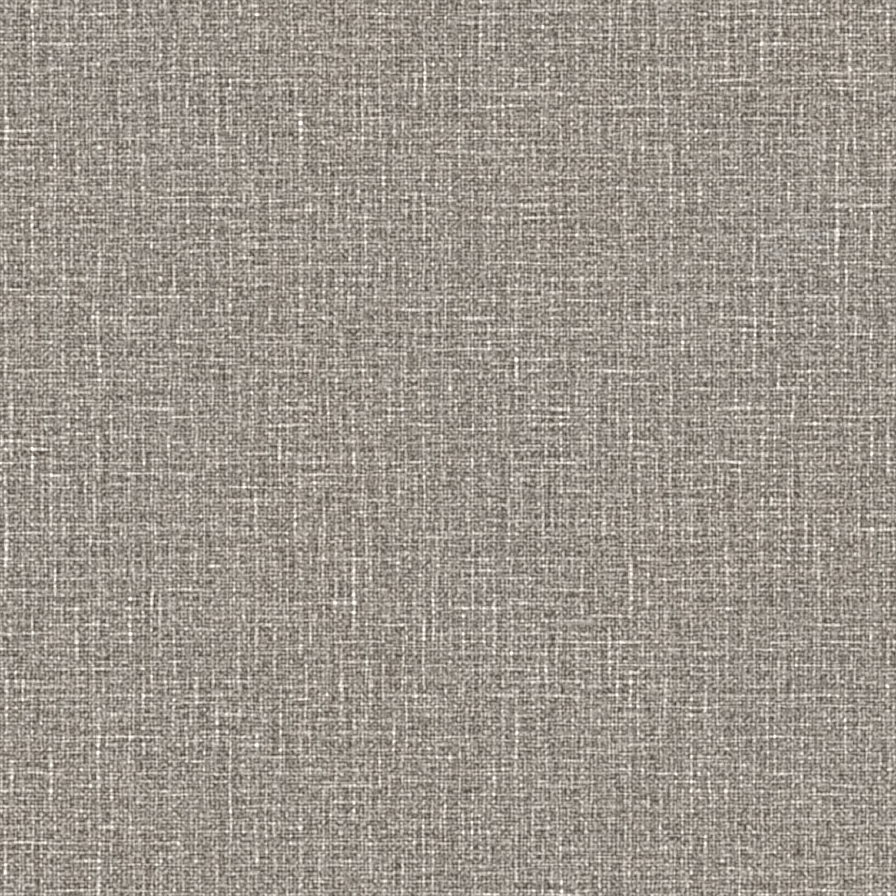
Reproduce this texture procedurally as a Shadertoy shader.

```glsl
// Grey-beige linen weave with slubbed threads, fibre grain and faint cloudy patches.

const vec2  THREADS       = vec2(204.0, 216.0); // warp and weft threads per canvas
const float BASE_TONE     = 0.588;
const vec3  WARM_OFFSET   = vec3(0.027, 0.0, -0.033);
const vec3  TINT_AXIS     = vec3(0.005, -0.001, -0.006);
const float RIDGE_AMOUNT  = 0.060; // roundness of the threads
const float WEAVE_AMOUNT  = 0.050; // over-under checker
const float STREAK_AMOUNT = 0.108; // light and dark runs along a thread
const float SLUB_AMOUNT   = 0.250; // extra light on the palest runs
const float KNOT_AMOUNT   = 0.110; // change from crossing to crossing
const float GRAIN_AMOUNT  = 0.245; // fine fibres
const float CLOUD_AMOUNT  = 0.014; // broad patches
const vec2  STREAK_RATE   = vec2(11.0, 14.0); // warp and weft runs per canvas length
const float GRAIN_RATE    = 270.0;
const float WOBBLE        = 0.35;  // thread bend, in thread widths
const int   SAMPLES       = 2;     // per axis
const float TAU           = 6.2831853;

float hash(vec2 p) {
    vec3 q = fract(vec3(p.xyx) * 0.1031);
    q += dot(q, q.yzx + 33.33);
    return fract((q.x + q.y) * q.z);
}

float cornerSlope(vec2 cell, vec2 offset) {
    float angle = TAU * hash(cell);
    return dot(vec2(cos(angle), sin(angle)), offset);
}

// Gradient noise, roughly -1 to 1
float noise(vec2 p) {
    vec2 i = floor(p), f = p - i;
    vec2 u = f * f * f * (f * (f * 6.0 - 15.0) + 10.0);
    vec2 e = vec2(1.0, 0.0);
    float low  = mix(cornerSlope(i, f), cornerSlope(i + e.xy, f - e.xy), u.x);
    float high = mix(cornerSlope(i + e.yx, f - e.yx), cornerSlope(i + e.xx, f - e.xx), u.x);
    return 1.4 * mix(low, high, u.y);
}

// Tone of one strand along its length: dye, long runs and short runs
float strand(float id, float along, float rate, float seed) {
    float start = 40.0 * hash(vec2(id, seed));
    float across = id * 7.37 + seed;
    float run = noise(vec2(across, along * rate + start));
    float shortRun = noise(vec2(across + 0.5, along * rate * 3.7 + start));
    float dye = hash(vec2(id, seed + 9.0)) - 0.5;
    return 0.85 * run + 0.5 * shortRun + 0.5 * dye;
}

// Contrast between neighbouring strands, so that broad areas stay even
float threadStreak(float id, float along, float rate, float seed) {
    float d = strand(id, along, rate, seed) - strand(id + 1.0, along, rate, seed);
    return d + SLUB_AMOUNT * (d * d - 0.2);
}

float clouds(vec2 p) {
    return 0.5 * noise(p * 5.0 + 3.0) + 0.6 * noise(p * 13.0 + 17.0) + 0.8 * noise(p * 31.0 + 41.0);
}

vec3 linen(vec2 p) {
    // Slightly bent threads of uneven width
    vec2 t = p * THREADS;
    t += WOBBLE * vec2(noise(p * vec2(50.0, 18.0)), noise(p * vec2(18.0, 50.0) + 60.0));
    t += 0.4 * vec2(noise(vec2(t.x * 0.4, 5.3)), noise(vec2(t.y * 0.4, 25.7)));
    vec2 id = floor(t);
    vec2 ridge = -cos(TAU * t);

    // Over-under crossings: positive where the warp lies on top
    float weave = sin(0.5 * TAU * t.x) * sin(0.5 * TAU * t.y);
    float warpOnTop = smoothstep(-0.5, 0.5, weave);

    // Pale threads show strongest on their crests and where they lie on top
    float warp = threadStreak(id.x, p.y, STREAK_RATE.x, 11.0);
    float weft = threadStreak(id.y, p.x, STREAK_RATE.y, 71.0);
    warp *= (0.75 + 0.4 * ridge.x) * mix(0.75, 1.25, warpOnTop);
    weft *= (0.75 + 0.4 * ridge.y) * mix(1.25, 0.75, warpOnTop);

    float tone = BASE_TONE;
    tone += RIDGE_AMOUNT * (ridge.x + ridge.y);
    tone += WEAVE_AMOUNT * weave;
    tone += STREAK_AMOUNT * (warp + weft);
    tone += KNOT_AMOUNT * (hash(id + 5.0) - 0.5);
    tone += GRAIN_AMOUNT * noise(p * GRAIN_RATE);
    tone += CLOUD_AMOUNT * clouds(p);

    float tint = 0.7 * noise(p * 4.0 + 90.0) + noise(p * 40.0 + 120.0);
    return tone + WARM_OFFSET + TINT_AXIS * tint;
}

void mainImage(out vec4 fragColor, in vec2 fragCoord) {
    // Average a small grid of samples to smooth the thread edges
    vec3 color = vec3(0.0);
    for (int j = 0; j < SAMPLES; j++) {
        for (int i = 0; i < SAMPLES; i++) {
            vec2 offset = (vec2(i, j) + 0.5) / float(SAMPLES) - 0.5;
            color += linen((fragCoord + offset) / iResolution.y);
        }
    }
    color /= float(SAMPLES * SAMPLES);
    fragColor = vec4(clamp(color, 0.0, 1.0), 1.0);
}
```
